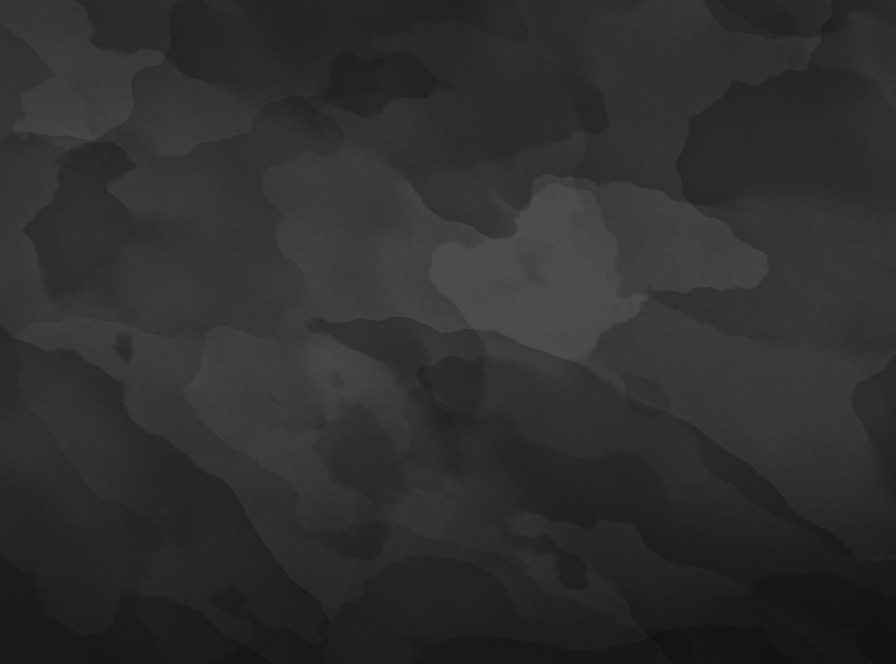
Give the GLSL for this texture, as a WebGL 1 fragment shader.

```glsl
precision highp float;
// Dark charcoal watercolour washes with ragged dried edges on fine-grained paper.

uniform vec2 u_resolution;

vec2 hashGradient(vec2 cell) {
  float angle = 6.2832 * fract(sin(dot(cell, vec2(127.1, 311.7))) * 43758.55);
  return vec2(cos(angle), sin(angle));
}

float gradientNoise(vec2 p) {
  vec2 cell = floor(p);
  vec2 f = fract(p);
  vec2 u = f * f * f * (f * (f * 6.0 - 15.0) + 10.0);
  float a = dot(hashGradient(cell), f);
  float b = dot(hashGradient(cell + vec2(1.0, 0.0)), f - vec2(1.0, 0.0));
  float c = dot(hashGradient(cell + vec2(0.0, 1.0)), f - vec2(0.0, 1.0));
  float d = dot(hashGradient(cell + vec2(1.0, 1.0)), f - vec2(1.0, 1.0));
  return mix(mix(a, b, u.x), mix(c, d, u.x), u.y);
}

float fbm(vec2 p) {
  float sum = 0.0;
  float amplitude = 0.5;
  for (int octave = 0; octave < 6; octave++) {
    sum += amplitude * gradientNoise(p);
    p = mat2(1.6, 1.2, -1.2, 1.6) * p + 3.7;
    amplitude *= 0.42;
  }
  return sum;
}

// Pigment of one wash: darkest along its shore, thinning inward, pale just outside.
float wash(vec2 p, vec2 seed, float level) {
  vec2 along = vec2(0.85, -0.53);
  vec2 q = vec2(dot(p, along) * 1.35, dot(p, vec2(-along.y, along.x)) * 2.1) + seed;
  float depth = fbm(q) - level;
  float bleed = smoothstep(0.0, 0.35, gradientNoise(p * 2.3 + seed.yx));
  float softness = mix(0.004, 0.09, bleed);
  float cover = smoothstep(-softness, softness, depth);
  float pigment = 0.42 + 0.58 * exp(-8.0 * max(depth, 0.0));
  float paleRim = 0.18 * (1.0 - bleed) * exp(28.0 * min(depth, 0.0));
  return cover * pigment - (1.0 - cover) * paleRim;
}

void main() {
  vec2 p = gl_FragCoord.xy / u_resolution.y;
  float across = gl_FragCoord.x / u_resolution.x;

  // Broad light: brightest left of centre, deep along the bottom
  float tone = mix(0.142, 0.285, smoothstep(-0.05, 0.52, p.y));
  tone -= 0.042 * smoothstep(0.58, 1.0, p.y);
  tone -= 0.03 * smoothstep(0.4, 1.0, across) * (1.0 - smoothstep(0.0, 0.6, p.y));
  vec2 fromGlow = (p - vec2(0.42, 0.58)) * vec2(1.0, 1.6);
  tone += 0.022 * exp(-7.0 * dot(fromGlow, fromGlow));

  // Overlapping washes, each with its own shore and strength
  for (int i = 0; i < 6; i++) {
    float layer = float(i);
    vec2 seed = vec2(layer * 7.31 + 2.4, layer * 3.77 + 1.6);
    float level = 0.07 * sin(layer * 2.4 + 0.5);
    float strength = 0.15 + 0.06 * cos(layer * 1.9);
    tone *= 1.0 - strength * wash(p, seed, level);
  }

  // Cloudy pigment inside the washes
  tone *= 1.0 + 0.16 * fbm(p * 4.5 + 11.0) + 0.08 * fbm(p * 13.0 + 5.0);

  // Paper tooth
  float tooth = gradientNoise(p * 90.0) + 1.2 * gradientNoise(p * 190.0 + 17.0);
  tone *= 1.0 + 0.035 * tooth;

  gl_FragColor = vec4(vec3(clamp(tone, 0.07, 0.3)), 1.0);
}
```
